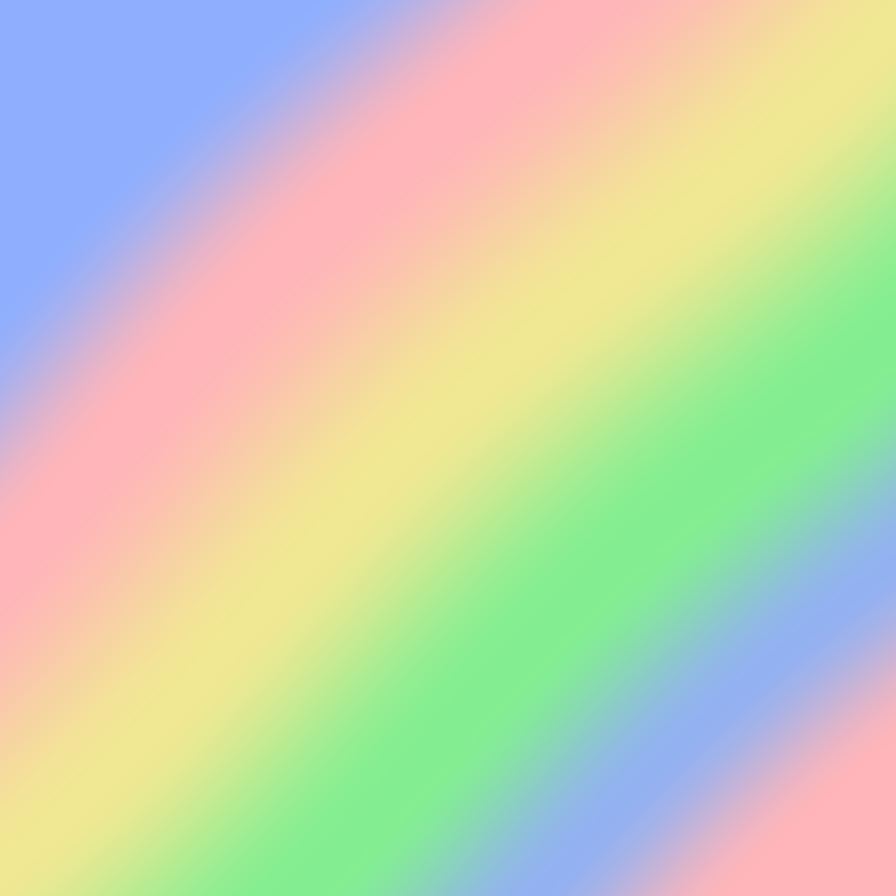
Write a Shadertoy shader that draws this background.

```glsl
// Soft pastel rainbow running in broad diagonal bands from corner to corner.
// A diagonal coordinate is bent by a slow cosine wave and a slight fan, then
// a chain of smooth blends carries the colour from one band to the next.

// Distance from the top left corner along the diagonal, gently warped.
float bandCoordinate(vec2 uv) {
    float along = uv.x + 1.0 - uv.y;
    float across = uv.x + uv.y - 1.0;
    float wave = 0.022 * (1.0 - cos(4.0 * across));
    float fan = 0.025 * across * along;
    return along - wave - fan;
}

vec3 pastelBands(float t) {
    vec3 blue = vec3(0.56, 0.685, 0.995);
    vec3 pink = vec3(1.0, 0.71, 0.725);
    vec3 yellow = vec3(0.945, 0.91, 0.575);
    vec3 green = vec3(0.515, 0.935, 0.57);
    vec3 dustyBlue = vec3(0.575, 0.695, 0.945);

    vec3 color = mix(blue, pink, smoothstep(0.325, 0.585, t));
    color = mix(color, yellow, smoothstep(0.615, 0.955, t));
    color = mix(color, green, smoothstep(0.96, 1.29, t));
    color = mix(color, dustyBlue, smoothstep(1.335, 1.59, t));
    return mix(color, pink, smoothstep(1.59, 1.82, t));
}

void mainImage(out vec4 fragColor, in vec2 fragCoord) {
    vec2 uv = fragCoord / iResolution.xy;
    fragColor = vec4(pastelBands(bandCoordinate(uv)), 1.0);
}
```
